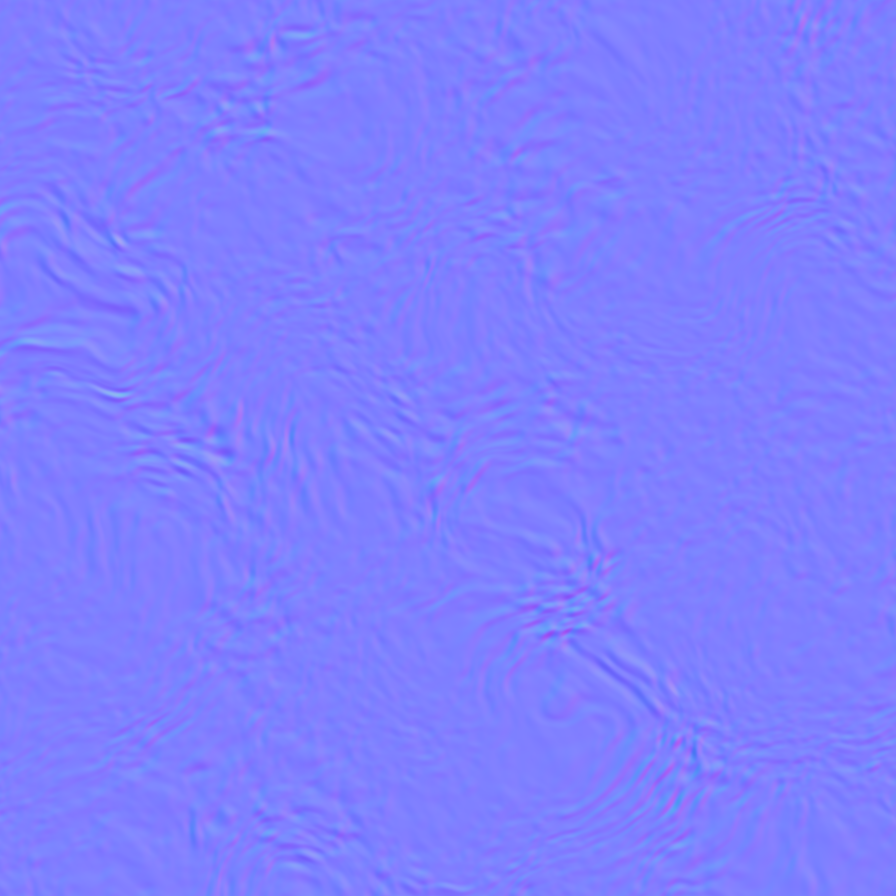
Write a WebGL 1 fragment shader that draws this texture map.

```glsl
precision highp float;
// Tangent-space normal map of softly creased leather: short curved wrinkles over fine grain.

#define WARP_CELLS 7.5       // size of the swirls that bend the wrinkles
#define WARP_AMOUNT 0.095    // how tightly wrinkles are squeezed together
#define LEAN 0.3             // extra squeeze across the prevailing direction
#define KINK_CELLS 29.0      // small bends that break the wrinkles up
#define KINK_AMOUNT 0.013
#define WRINKLE_CELLS 50.0
#define WRINKLE_HEIGHT 0.00106
#define GRAIN_CELLS 90.0
#define GRAIN_HEIGHT 0.0003
#define PATCH_CELLS 7.0      // size of calm and creased areas
#define SLOPE_STEP 0.0012    // sampling distance for the slope

uniform vec2 u_resolution;

vec3 hash3(vec2 cell) {
  vec3 k = vec3(dot(cell, vec2(127.1, 311.7)),
                dot(cell, vec2(269.5, 183.3)),
                dot(cell, vec2(419.2, 371.9)));
  return fract(sin(k) * 43758.55);
}

// Cellular noise: one smooth bump or dent at a random point of every cell.
float bumps(vec2 p) {
  vec2 cell = floor(p);
  float sum = 0.0;
  for (int j = -1; j <= 1; j++) {
    for (int i = -1; i <= 1; i++) {
      vec2 c = cell + vec2(float(i), float(j));
      vec3 h = hash3(c);
      vec2 d = p - c - h.xy;
      float falloff = max(1.0 - dot(d, d), 0.0);
      sum += (2.0 * h.z - 1.0) * falloff * falloff * falloff;
    }
  }
  return sum;
}

// Surface height; the warp draws the wrinkles out along its contours.
float height(vec2 p, float crease) {
  vec2 across = vec2(-0.57, 0.82);
  vec2 along = vec2(0.82, 0.57);
  float swirl = WARP_AMOUNT * bumps(p * WARP_CELLS + 13.0);
  float drift = WARP_AMOUNT * bumps(p * WARP_CELLS + 57.0);
  float kink = KINK_AMOUNT * bumps(p * KINK_CELLS + 101.0);
  vec2 warp = across * (swirl + kink + LEAN * dot(p, across)) + along * (drift * 0.6 - kink * 0.5);
  float wrinkles = bumps((p + warp) * WRINKLE_CELLS + 31.0);
  float grain = bumps((p + 0.3 * warp) * GRAIN_CELLS + 7.0);
  return WRINKLE_HEIGHT * crease * wrinkles + GRAIN_HEIGHT * grain;
}

void main() {
  vec2 uv = gl_FragCoord.xy / u_resolution;

  // Broad patches, from nearly flat to strongly creased
  float crease = mix(0.25, 1.3, smoothstep(-0.5, 0.75, bumps(uv * PATCH_CELLS + 83.0)));

  // Slope by central differences
  vec2 e = vec2(SLOPE_STEP, 0.0);
  vec2 slope = vec2(height(uv + e.xy, crease) - height(uv - e.xy, crease),
                    height(uv + e.yx, crease) - height(uv - e.yx, crease))
             / (2.0 * SLOPE_STEP);

  vec3 normal = normalize(vec3(-slope, 1.0));
  gl_FragColor = vec4(normal * 0.5 + 0.5, 1.0);
}
```
